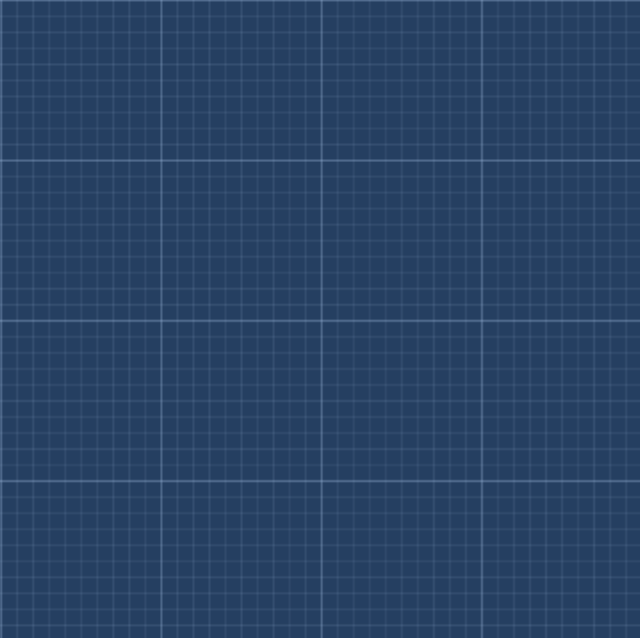
Write a Shadertoy shader that draws this pattern.

```glsl
const vec3 PAPER = vec3(0.147, 0.247, 0.379);
const vec3 INK = vec3(0.61, 0.72, 0.86);
const float MAJOR_PITCH = 0.2512;           // in canvas heights
const float CELLS_PER_MAJOR = 10.0;
const vec2 GRID_ORIGIN = vec2(0.0018, 0.0005); // from the top left
const float LINE_WIDTH = 0.0034;
const float LINE_SOFTNESS = 0.0026;
const float MINOR_ALPHA = 0.100;
const float MAJOR_ALPHA = 0.245;
const float ALPHA_VARIATION = 0.55;

float hash(float n) {
    return fract(sin(n * 12.9898) * 43758.5453);
}

// Share of a filter window covered by a line at signed distance d
float lineCoverage(float d, float window) {
    float halfWidth = 0.5 * LINE_WIDTH;
    float halfWindow = 0.5 * window;
    float overlap = min(d + halfWindow, halfWidth) - max(d - halfWindow, -halfWidth);
    return clamp(overlap / window, 0.0, 1.0);
}

// Opacity of the parallel lines along one axis
float rulingAlpha(float position, float window, float seed) {
    float pitch = MAJOR_PITCH / CELLS_PER_MAJOR;
    float index = floor(position / pitch + 0.5);
    float coverage = lineCoverage(position - index * pitch, window);
    float strength = 1.0 + ALPHA_VARIATION * (hash(index + seed) - 0.5);
    float isMajor = 1.0 - step(0.5, mod(index + 0.25, CELLS_PER_MAJOR));
    return coverage * (MINOR_ALPHA * strength + MAJOR_ALPHA * isMajor);
}

void mainImage(out vec4 fragColor, in vec2 fragCoord) {
    float pixel = 1.0 / iResolution.y;
    float window = max(pixel, LINE_SOFTNESS);
    vec2 p = vec2(fragCoord.x, iResolution.y - fragCoord.y) * pixel - GRID_ORIGIN;

    // Translucent rulings build up where they cross
    vec3 color = mix(PAPER, INK, rulingAlpha(p.x, window, 3.0));
    color = mix(color, INK, rulingAlpha(p.y, window, 71.0));

    fragColor = vec4(color, 1.0);
}
```
